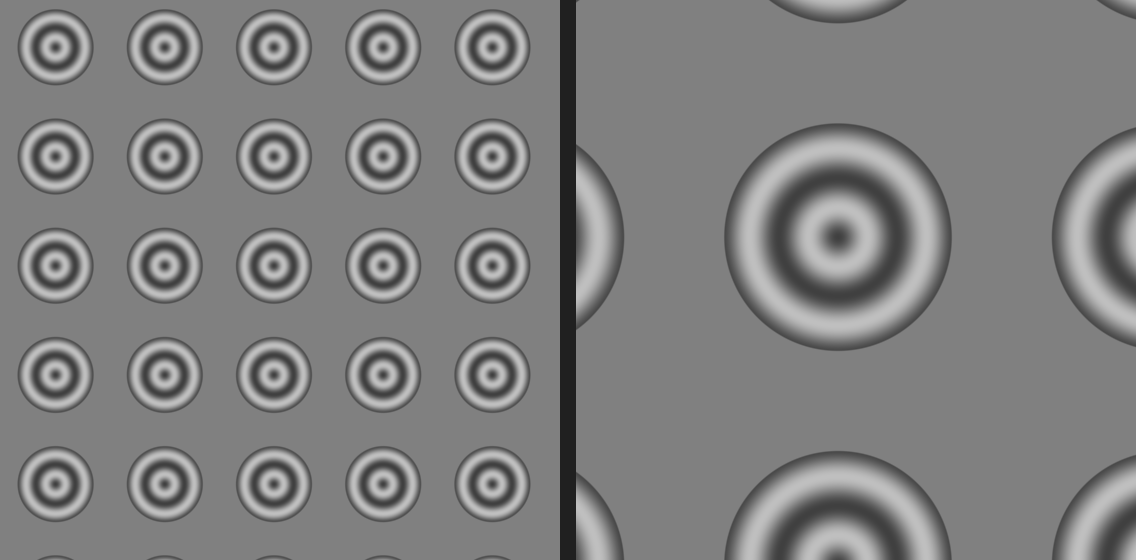
Left: the whole. Right: its middle third, enlarged.
Reproduce this pattern procedurally as a Shadertoy shader.

```glsl
// Concentric cosine rings: dark at the centre and near the rim
float ringShade(float radius) {
    return 0.5 - 0.25 * cos(6.28319 * radius / 0.0351);
}

void mainImage(out vec4 fragColor, in vec2 fragCoord) {
    vec2 uv = fragCoord / iResolution.y;
    float pixel = 1.0 / iResolution.y;

    // Square grid of cells, each measured from its disc centre
    float spacing = 0.195;
    vec2 gridCentre = vec2(0.4893, 0.5255);
    vec2 cell = mod(uv - gridCentre + 0.5 * spacing, spacing) - 0.5 * spacing;
    float radius = length(cell);

    // Ringed disc with a smoothed edge on flat grey
    float disc = 1.0 - smoothstep(-pixel, pixel, radius - 0.0677);
    float shade = mix(0.502, ringShade(radius), disc);

    fragColor = vec4(vec3(shade), 1.0);
}
```
